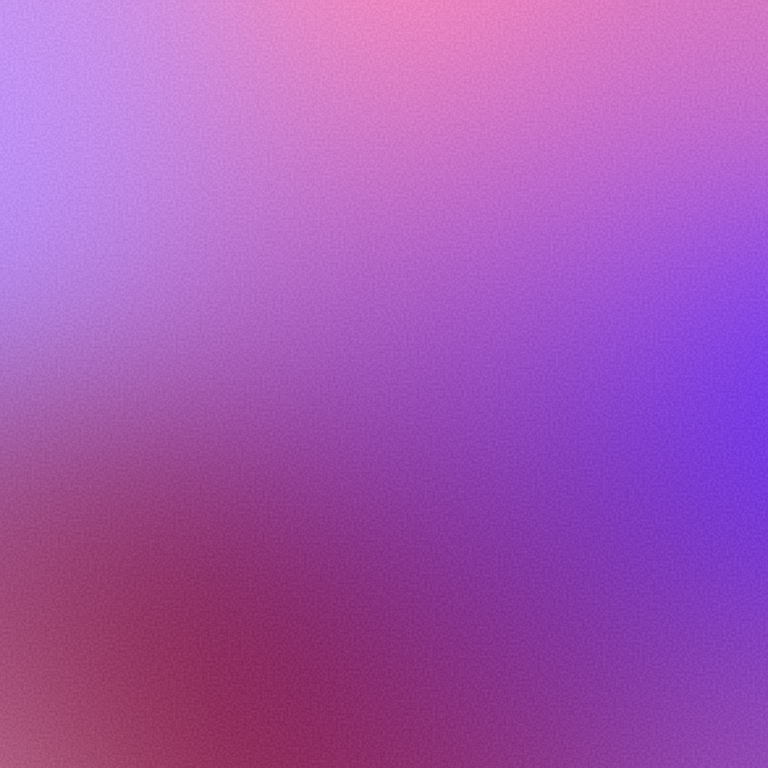
Give the GLSL for this background, as a Shadertoy shader.

```glsl
#define SPOT_COUNT 14
#define SPOT_FALLOFF 11.0
#define GRAIN_SCALE 293.0
#define GRAIN_STRENGTH 0.06

// Centres of the colour spots, in canvas units
const vec2 spotCentre[SPOT_COUNT] = vec2[](
    vec2(0.00, 1.00), vec2(0.55, 1.03), vec2(1.00, 1.00),
    vec2(0.00, 0.70), vec2(0.33, 0.72), vec2(0.75, 0.73),
    vec2(1.00, 0.48), vec2(0.50, 0.48), vec2(0.00, 0.28),
    vec2(0.27, 0.17), vec2(0.68, 0.25), vec2(-0.05, -0.08),
    vec2(1.00, 0.00), vec2(0.50, -0.05));

const vec3 spotColour[SPOT_COUNT] = vec3[](
    vec3(0.79, 0.58, 0.93), vec3(1.04, 0.58, 0.71), vec3(0.85, 0.48, 0.75),
    vec3(0.70, 0.60, 1.06), vec3(0.79, 0.49, 0.80), vec3(0.72, 0.40, 0.83),
    vec3(0.38, 0.19, 1.00), vec3(0.57, 0.29, 0.77), vec3(0.62, 0.28, 0.49),
    vec3(0.48, 0.05, 0.16), vec3(0.48, 0.18, 0.61), vec3(0.80, 0.52, 0.64),
    vec3(0.60, 0.31, 0.72), vec3(0.60, 0.20, 0.40));

// Unit gradient for a lattice cell
vec2 cellGradient(vec2 cell) {
    vec3 p = fract(cell.xyx * vec3(0.1031, 0.1030, 0.0973));
    p += dot(p, p.yzx + 33.33);
    float angle = 6.2832 * fract((p.x + p.y) * p.z);
    return vec2(cos(angle), sin(angle));
}

float gradientNoise(vec2 p) {
    vec2 cell = floor(p), f = p - cell;
    vec2 u = f * f * f * (f * (f * 6.0 - 15.0) + 10.0);
    vec2 e = vec2(1.0, 0.0);
    float a = dot(cellGradient(cell), f);
    float b = dot(cellGradient(cell + e), f - e);
    float c = dot(cellGradient(cell + e.yx), f - e.yx);
    float d = dot(cellGradient(cell + 1.0), f - 1.0);
    return mix(mix(a, b, u.x), mix(c, d, u.x), u.y);
}

// Normalised Gaussian blend of all spots
vec3 meshGradient(vec2 uv) {
    vec3 colourSum = vec3(0.0);
    float weightSum = 0.0;
    for (int i = 0; i < SPOT_COUNT; i++) {
        vec2 offset = uv - spotCentre[i];
        float weight = exp(-SPOT_FALLOFF * dot(offset, offset));
        colourSum += weight * spotColour[i];
        weightSum += weight;
    }
    return colourSum / weightSum;
}

void mainImage(out vec4 fragColor, in vec2 fragCoord) {
    vec2 uv = fragCoord / iResolution.xy;
    vec3 colour = meshGradient(uv);

    // Fine film grain
    colour += GRAIN_STRENGTH * gradientNoise(uv * GRAIN_SCALE);
    fragColor = vec4(clamp(colour, 0.0, 1.0), 1.0);
}
```
